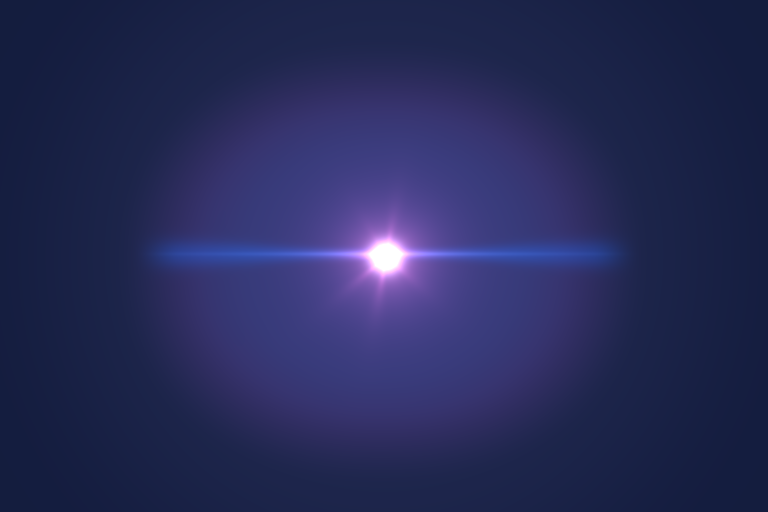
A WebGL 1 fragment shader for this background:

```glsl
precision highp float;

uniform vec2 u_resolution;

const float TAU = 6.2831853;

// Layout, in canvas heights from the centre
const vec2 STAR_POS = vec2(0.004, -0.002);
const vec2 HALO_POS = vec2(-0.004, -0.012);
const vec2 HALO_RADII = vec2(0.495, 0.415);
const float HALO_POWER = 2.2;
const float STREAK_Y = 0.004;
const float STREAK_REACH = 0.5;
const float CORE_RADIUS = 0.026;
const float GLOW_FALLOFF = 0.042;
const float BLOOM_RADIUS = 0.17;
const float RAY_COUNT = 18.0;
const float RAY_FALLOFF = 0.05;

// Colours
const vec3 NIGHT_INNER = vec3(0.118, 0.150, 0.300);
const vec3 NIGHT_OUTER = vec3(0.078, 0.112, 0.245);
const vec3 HALO_BLUE = vec3(0.208, 0.226, 0.468);
const vec3 HALO_VIOLET = vec3(0.216, 0.188, 0.410);
const vec3 BLOOM_VIOLET = vec3(0.100, 0.045, 0.115);
const vec3 GLOW_PINK = vec3(0.85, 0.38, 0.55);
const vec3 RAY_PINK = vec3(0.42, 0.16, 0.26);
const vec3 STREAK_BLUE = vec3(-0.02, 0.075, 0.190);
const vec3 LINE_BLUE = vec3(0.05, 0.10, 0.16);
const vec3 CORE_WHITE = vec3(1.35, 1.30, 1.30);

float hash(float n) {
    n = fract(n * 0.1031);
    n *= n + 33.33;
    return fract(n * (n + n));
}

float gauss(float x) {
    return exp(-x * x);
}

// Smooth noise around the circle, wrapping at a full turn
float rayNoise(float angle) {
    float t = (angle / TAU + 0.5) * RAY_COUNT;
    float cell = floor(t);
    float a = hash(mod(cell, RAY_COUNT) + 5.0);
    float b = hash(mod(cell + 1.0, RAY_COUNT) + 5.0);
    return mix(a, b, smoothstep(0.0, 1.0, t - cell));
}

vec3 background(vec2 p) {
    return mix(NIGHT_INNER, NIGHT_OUTER, smoothstep(0.38, 0.85, length(p)));
}

// Soft oval: blue inside, violet toward the rim
vec3 addHalo(vec3 color, vec2 p) {
    vec2 q = pow(abs(p - HALO_POS) / HALO_RADII, vec2(HALO_POWER));
    float d = pow(q.x + q.y, 1.0 / HALO_POWER);
    vec3 tint = mix(HALO_BLUE, HALO_VIOLET, smoothstep(0.50, 0.88, d));
    return mix(color, tint, 1.0 - smoothstep(0.68, 1.07, d));
}

// Horizontal flare: wide toward its tips, with a fine bright line
vec3 streak(vec2 p) {
    float x = abs(p.x - STAR_POS.x);
    float y = p.y - STREAK_Y;
    float reach = 1.0 - smoothstep(0.8, 1.0, x / STREAK_REACH);
    float width = mix(0.011, 0.028, smoothstep(0.08, 0.46, x));
    vec3 light = STREAK_BLUE * gauss(y / width) * reach;
    light += LINE_BLUE * gauss(y / 0.004) * exp(-x / 0.25) * reach;
    light += RAY_PINK * gauss(y / 0.008) * exp(-x / 0.07);
    return light;
}

// Core, pink glow, violet bloom and faint rays
vec3 star(vec2 p) {
    vec2 q = p - STAR_POS;
    float r = length(q);
    float ray = pow(rayNoise(atan(q.y, q.x + 0.00001)), 3.0);
    vec3 light = BLOOM_VIOLET * gauss(r / BLOOM_RADIUS);
    light += GLOW_PINK * exp(-r / GLOW_FALLOFF);
    light += RAY_PINK * ray * exp(-r / RAY_FALLOFF);
    light += CORE_WHITE * gauss(r / CORE_RADIUS);
    return light;
}

void main() {
    vec2 p = (gl_FragCoord.xy - 0.5 * u_resolution) / u_resolution.y;
    vec3 color = addHalo(background(p), p);
    color += streak(p) + star(p);
    gl_FragColor = vec4(clamp(color, 0.0, 1.0), 1.0);
}
```
